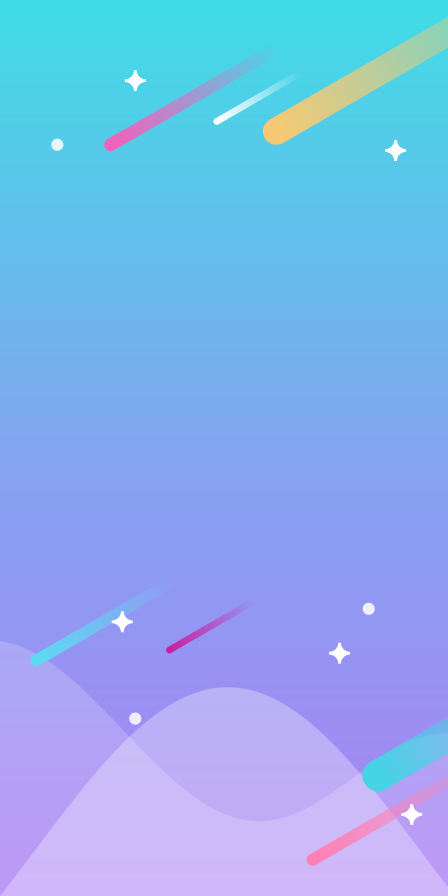
Give the GLSL for this background, as a WebGL 2 fragment shader.

```glsl
#version 300 es
precision highp float;
// Pastel sky gradient with translucent hills, slanted meteors, sparkles and dots.

uniform vec2 u_resolution;
out vec4 fragColor;

#define PI 3.14159265
#define SKY_TOP vec3(0.245, 0.865, 0.900)
#define SKY_MIDDLE vec3(0.510, 0.648, 0.940)
#define SKY_BOTTOM vec3(0.680, 0.500, 0.960)
#define METEOR_ANGLE (PI / 6.0)
#define REAR_OPACITY 0.19
#define FRONT_OPACITY 0.30
#define SPARKLE_RADIUS 0.0234
#define DOT_RADIUS 0.0135
#define DOT_OPACITY 0.85

// Meteors: head position, radius, tail length
const vec4 METEORS[7] = vec4[7](
    vec4(0.247, 1.677, 0.0143, 0.434), vec4(0.484, 1.729, 0.0075, 0.217),
    vec4(0.617, 1.707, 0.0300, 0.730), vec4(0.081, 0.526, 0.0130, 0.352),
    vec4(0.378, 0.549, 0.0075, 0.220), vec4(0.844, 0.269, 0.0350, 0.370),
    vec4(0.698, 0.081, 0.0135, 0.470));
const vec3 METEOR_COLORS[7] = vec3[7](
    vec3(0.95, 0.38, 0.73), vec3(1.0), vec3(0.97, 0.79, 0.45),
    vec3(0.36, 0.86, 0.95), vec3(0.80, 0.12, 0.63),
    vec3(0.27, 0.83, 0.90), vec3(1.00, 0.50, 0.70));

const vec2 SPARKLES[5] = vec2[5](
    vec2(0.302, 1.820), vec2(0.883, 1.664), vec2(0.273, 0.612),
    vec2(0.758, 0.542), vec2(0.919, 0.182));
const vec2 DOTS[3] = vec2[3](
    vec2(0.128, 1.677), vec2(0.823, 0.641), vec2(0.302, 0.396));

// Antialiased fill of a signed distance
float coverage(float distance, float pixel) {
    return clamp(0.5 - distance / pixel, 0.0, 1.0);
}

vec3 skyColor(float height) {
    vec3 upper = mix(SKY_MIDDLE, SKY_TOP, max(2.0 * height - 1.0, 0.0));
    return mix(SKY_BOTTOM, upper, min(2.0 * height, 1.0));
}

// Valley whose left side rises higher than its right side
float rearHill(float x) {
    float d = x - 0.578;
    vec2 shape = d < 0.0 ? vec2(0.202, 0.604) : vec2(0.099, 0.427);
    return 0.167 + shape.x * (1.0 - cos(PI * d / shape.y));
}

float frontHill(float x) {
    return 0.466 - 0.3646 * (1.0 - cos(3.65 * (x - 0.508)));
}

// Opacity of a capsule that fades from head to tail
float meteorOpacity(vec2 p, vec4 meteor, float pixel) {
    vec2 direction = vec2(cos(METEOR_ANGLE), sin(METEOR_ANGLE));
    vec2 q = p - meteor.xy;
    float along = clamp(dot(q, direction), 0.0, meteor.w);
    float distance = length(q - along * direction) - meteor.z;
    return coverage(distance, pixel) * (1.0 - along / meteor.w);
}

// Four-pointed sparkle: a disc with four round bites
float sparkleDistance(vec2 p) {
    float bite = 0.87 * SPARKLE_RADIUS - length(abs(p) - SPARKLE_RADIUS);
    return max(bite, length(p) - SPARKLE_RADIUS);
}

void main() {
    vec2 p = gl_FragCoord.xy / u_resolution.x;
    float pixel = 1.0 / u_resolution.x;
    vec3 color = skyColor(gl_FragCoord.y / u_resolution.y);

    // Hills
    float rear = p.y - rearHill(p.x);
    float front = p.y - frontHill(p.x);
    color = mix(color, vec3(1.0), REAR_OPACITY * coverage(rear, fwidth(rear)));
    color = mix(color, vec3(1.0), FRONT_OPACITY * coverage(front, fwidth(front)));

    // Meteors
    for (int i = 0; i < 7; i++) {
        color = mix(color, METEOR_COLORS[i], meteorOpacity(p, METEORS[i], pixel));
    }

    // Dots and sparkles
    for (int i = 0; i < 3; i++) {
        float dotDistance = length(p - DOTS[i]) - DOT_RADIUS;
        color = mix(color, vec3(1.0), DOT_OPACITY * coverage(dotDistance, pixel));
    }
    for (int i = 0; i < 5; i++) {
        color = mix(color, vec3(1.0), coverage(sparkleDistance(p - SPARKLES[i]), pixel));
    }
    fragColor = vec4(color, 1.0);
}
```
